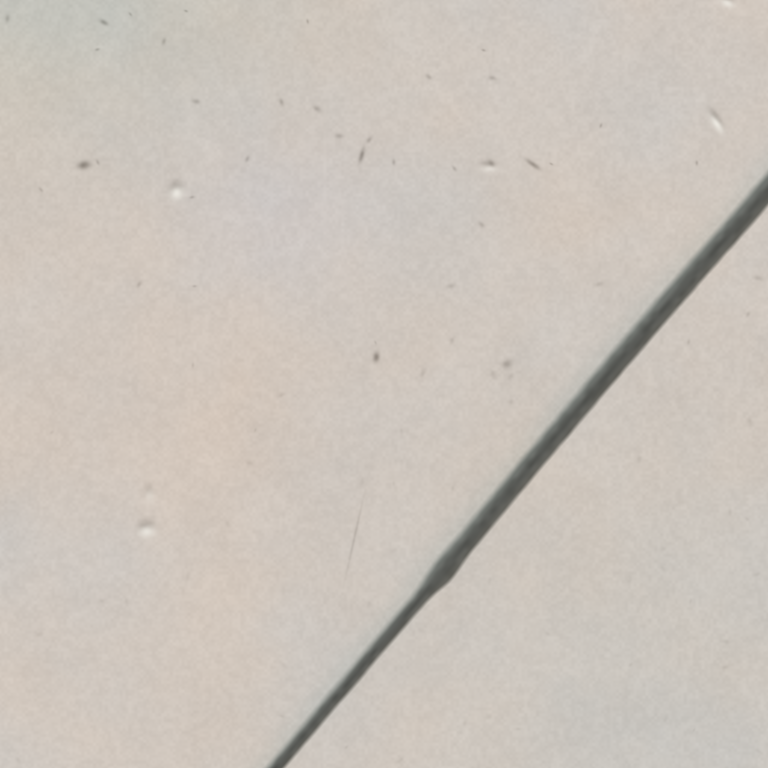
Reproduce this texture procedurally as a Shadertoy shader.

```glsl
// Pale concrete slab crossed by a dark diagonal joint, with small chips and pits.
#define SLAB vec3(0.812, 0.780, 0.748)
#define JOINT_DARK vec3(0.335, 0.340, 0.325)
#define JOINT_COOL vec3(0.500, 0.520, 0.500)
#define JOINT_START vec2(0.358, 0.0)
#define JOINT_END vec2(1.0, 0.753)
#define KINK 0.335
#define GRAIN 0.022
#define MOTTLE 0.030
#define PIT_CELLS 26.0
#define PIT_DENSITY 0.13

float hash(vec2 p) {
    vec3 q = fract(vec3(p.xyx) * 0.1031);
    q += dot(q, q.yzx + 33.33);
    return fract((q.x + q.y) * q.z);
}

float noise(vec2 p) {
    vec2 i = floor(p), f = fract(p);
    f = f * f * (3.0 - 2.0 * f);
    return mix(mix(hash(i), hash(i + vec2(1, 0)), f.x),
               mix(hash(i + vec2(0, 1)), hash(i + vec2(1, 1)), f.x), f.y);
}

float fbm(vec2 p) {
    float sum = 0.0, amp = 0.5;
    for (int i = 0; i < 4; i++) {
        sum += amp * noise(p);
        p = mat2(1.6, 1.2, -1.2, 1.6) * p + 7.3;
        amp *= 0.5;
    }
    return sum;
}

// Soft elongated spot; angle is measured from the x axis.
float spot(vec2 p, vec2 center, vec2 radius, float angle) {
    vec2 d = p - center;
    float c = cos(angle), s = sin(angle);
    d = vec2(c * d.x + s * d.y, c * d.y - s * d.x) / radius;
    return exp(-dot(d, d));
}

// Bright chip with a shadow on its upper left side.
vec3 chip(vec3 color, vec2 p, vec2 center, vec2 radius, float angle, float strength) {
    float shade = spot(p, center + vec2(-0.001, 0.007), radius, angle);
    color -= 0.22 * strength * shade;
    return mix(color, vec3(0.95, 0.94, 0.91), strength * spot(p, center, radius, angle));
}

vec3 slab(vec2 p) {
    vec3 color = SLAB;
    color += vec3(-0.040, -0.014, -0.016) * spot(p, vec2(0.08, 1.0), vec2(0.32, 0.16), 0.2);
    color += vec3(-0.022, -0.008, -0.003) * spot(p, vec2(0.85, 0.12), vec2(0.35, 0.32), 0.8);
    color += vec3(-0.006, 0.000, 0.016) * spot(p, vec2(0.36, 0.72), vec2(0.12, 0.10), 0.0);
    color += vec3(0.010, -0.002, -0.010) * spot(p, vec2(0.28, 0.43), vec2(0.22, 0.20), 0.0);
    float warmth = fbm(p * 7.0 + 3.0) - 0.47;
    color += MOTTLE * warmth * vec3(1.2, 0.0, -1.0);
    color += MOTTLE * (fbm(p * 15.0 + 19.0) - 0.47);
    color += GRAIN * (noise(p * 130.0) + noise(p * 260.0 + 5.0) - 1.0);
    return color;
}

// Sparse random pits, one candidate per grid cell.
float pits(vec2 p) {
    vec2 g = p * PIT_CELLS, cell = floor(g);
    vec2 center = 0.25 + 0.5 * vec2(hash(cell + 11.0), hash(cell + 47.0));
    float size = mix(0.04, 0.09, hash(cell + 83.0));
    float present = step(hash(cell), PIT_DENSITY) * mix(0.3, 1.0, smoothstep(0.3, 0.9, p.y));
    return present * spot(fract(g), center, vec2(size * 1.7, size), 6.28 * hash(cell + 5.0));
}

vec3 blemishes(vec3 color, vec2 p) {
    color -= 0.11 * pits(p);
    color -= 0.24 * spot(p, vec2(0.109, 0.785), vec2(0.008, 0.005), 0.2);
    color -= 0.16 * spot(p, vec2(0.135, 0.971), vec2(0.006, 0.003), -0.5);
    color -= 0.20 * spot(p, vec2(0.471, 0.798), vec2(0.009, 0.003), 1.3);
    color -= 0.24 * spot(p, vec2(0.490, 0.535), vec2(0.006, 0.004), 1.4);
    color -= 0.13 * spot(p, vec2(0.660, 0.526), vec2(0.007, 0.005), 0.2);
    color -= 0.20 * spot(p, vec2(0.694, 0.786), vec2(0.010, 0.003), -0.6);
    color -= 0.07 * spot(p, vec2(0.462, 0.302), vec2(0.045, 0.002), 1.35);
    color = chip(color, p, vec2(0.933, 0.839), vec2(0.014, 0.005), -0.95, 0.85);
    color = chip(color, p, vec2(0.230, 0.749), vec2(0.009, 0.008), 1.2, 0.85);
    color = chip(color, p, vec2(0.191, 0.308), vec2(0.010, 0.008), 0.1, 0.75);
    color = chip(color, p, vec2(0.195, 0.355), vec2(0.006, 0.009), 0.0, 0.35);
    color = chip(color, p, vec2(0.637, 0.780), vec2(0.010, 0.004), 0.0, 0.45);
    return chip(color, p, vec2(0.947, 0.996), vec2(0.009, 0.005), -0.4, 0.70);
}

// Joint with a cool upper face, a dark core and a bulge at the kink.
vec3 joint(vec3 color, vec2 p) {
    vec2 span = JOINT_END - JOINT_START, dir = normalize(span);
    vec2 d = p - JOINT_START;
    float t = dot(d, dir) / length(span);
    float side = dot(d, vec2(-dir.y, dir.x));
    side -= 0.003 * sin(3.14159 * clamp((t - KINK) / (1.0 - KINK), 0.0, 1.0));
    side += 0.0008 * (noise(vec2(t * 60.0, 2.0)) - 0.5);

    float upper = smoothstep(KINK - 0.03, KINK + 0.03, t);
    float bulge = exp(-pow((t - KINK) / 0.028, 2.0));
    float top = mix(0.010, 0.014, upper) + 0.003 * bulge + 0.002 * t;
    float bottom = mix(0.009, 0.012, upper) + 0.004 * bulge + 0.002 * t;

    float halo = exp(-pow((side - top) / 0.018, 2.0));
    color -= vec3(0.040, 0.022, 0.018) * halo;
    float cover = smoothstep(-bottom - 0.003, -bottom + 0.004, side)
                * (1.0 - smoothstep(top - 0.007, top + 0.004, side));
    float face = smoothstep(-0.001, top, side);
    vec3 inside = mix(JOINT_DARK, JOINT_COOL, face);
    inside += vec3(0.055, 0.045, 0.035) * smoothstep(0.0, -bottom, side);
    inside += 0.05 * (noise(vec2(t * 90.0, side * 180.0)) - 0.5);
    return mix(color, inside, cover);
}

void mainImage(out vec4 fragColor, in vec2 fragCoord) {
    vec2 p = fragCoord / iResolution.xy;
    vec3 color = joint(blemishes(slab(p), p), p);
    fragColor = vec4(clamp(color, 0.0, 1.0), 1.0);
}
```
